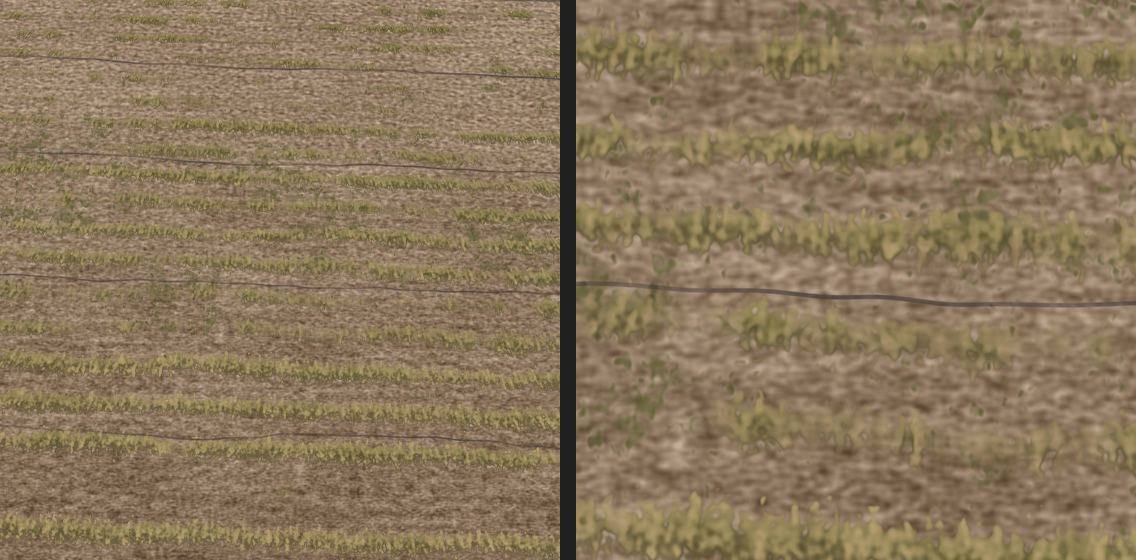
Left, the full canvas; right, a detail of the centre.
Reproduce this texture procedurally as a Shadertoy shader.

```glsl
// Perspective: row index = ROW_DENSITY * log(1 + DEPTH * y) - ROW_START
const float DEPTH = 1.93;
const float ROW_DENSITY = 17.55;
const float ROW_START = 0.43;
const float ROW_SLOPE = 0.037;
const float ROW_HALF_WIDTH = 0.20;
const int LAST_ROW = 18;

// How fully each row has grown, far to near
const float ROW_COVER[19] = float[19](
    0.50, 0.60, 0.60, 0.45, 0.50, 0.50, 0.75, 0.60, 0.90, 0.70,
    0.85, 0.75, 0.60, 0.70, 0.95, 0.95, 1.00, 0.20, 1.00);

const float WIRE_FIRST = 3.25;
const float WIRE_SPACING = 4.15;
const float WIRE_HALF_WIDTH = 0.0013;

const float WEED_CENTRE = 9.3;
const float WEED_SPREAD = 4.5;

const vec3 SOIL_DARK  = vec3(0.45, 0.365, 0.28);
const vec3 SOIL_LIGHT = vec3(0.67, 0.58, 0.49);
const vec3 CROP_DRY   = vec3(0.68, 0.60, 0.41);
const vec3 CROP_GREEN = vec3(0.43, 0.41, 0.22);
const vec3 CROP_SHADE = vec3(0.30, 0.26, 0.17);
const vec3 WEED_GREEN = vec3(0.40, 0.39, 0.23);
const vec3 WIRE_DARK  = vec3(0.28, 0.24, 0.23);

vec2 hashGradient(vec2 cell) {
    vec3 p = fract(cell.xyx * vec3(0.1031, 0.1030, 0.0973));
    p += dot(p, p.yzx + 33.33);
    return 2.0 * fract((p.xx + p.yz) * p.zy) - 1.0;
}

// Gradient noise, roughly -0.7 to 0.7
float noise(vec2 p) {
    vec2 i = floor(p), f = p - i;
    vec2 w = f * f * f * (f * (f * 6.0 - 15.0) + 10.0);
    vec2 e = vec2(0.0, 1.0);
    float a = dot(hashGradient(i), f);
    float b = dot(hashGradient(i + e.yx), f - e.yx);
    float c = dot(hashGradient(i + e.xy), f - e.xy);
    float d = dot(hashGradient(i + e.yy), f - e.yy);
    return mix(mix(a, b, w.x), mix(c, d, w.x), w.y);
}

// Bare ground with straw streaks, paler in the distance
vec3 soilColor(vec2 uv, vec2 ground, float y, float fleck) {
    float furrow = noise(ground * vec2(14.0, 5.5));
    float streak = noise(ground * vec2(110.0, 7.0) + 17.0);
    float grain = noise(uv * vec2(130.0, 230.0));
    float patchTone = noise(uv * vec2(4.0, 9.0) + 5.0);
    float tone = 0.74 - 0.46 * y + 0.55 * furrow + 0.85 * streak
               + 0.9 * grain + 0.7 * fleck + 0.3 * patchTone;
    return mix(SOIL_DARK, SOIL_LIGHT, clamp(tone, -0.5, 1.45));
}

// Ragged, broken strip of stubble: colour and opacity
vec4 cropLayer(float x, float rowPos, float blade, float fleck) {
    int row = clamp(int(round(rowPos)), 0, LAST_ROW);
    float id = float(row), cover = ROW_COVER[row];
    float offset = rowPos - id;
    float gaps = 0.7 * noise(vec2(x * 5.0, id * 7.3 + 2.5))
               + 0.7 * noise(vec2(x * 21.0, id * 3.7 + 0.4))
               + 0.5 * noise(vec2(x * 55.0, id * 5.9 + 0.7));
    float presence = smoothstep(-0.3, 0.4, gaps + 1.3 * cover - 0.72 + 0.4 * fleck);
    float halfWidth = ROW_HALF_WIDTH * (0.65 + 0.35 * cover) + 0.10 * gaps;
    float edge = abs(offset) - halfWidth + 0.25 * blade + 0.35 * fleck;
    float mask = presence * smoothstep(0.07, -0.07, edge);

    float nearness = id / float(LAST_ROW);
    float greenness = 0.62 - 0.28 * nearness + 0.9 * blade + 1.1 * fleck + 0.4 * gaps;
    vec3 color = mix(CROP_DRY, CROP_GREEN, clamp(greenness, -0.15, 1.2));
    float shade = smoothstep(-0.1, 0.32, offset + 0.5 * fleck + 0.35 * blade);
    return vec4(mix(color, CROP_SHADE, 0.8 * shade), 0.92 * mask);
}

// Loose speckled weeds, densest in the middle distance
float weedMask(vec2 uv, float rowPos, float blade, float fleck) {
    float d = (rowPos - WEED_CENTRE) / WEED_SPREAD;
    float clumps = 0.6 * noise(vec2(uv.x * 5.0, rowPos * 0.6) + 31.0)
                 + 0.6 * noise(vec2(uv.x * 20.0, rowPos * 1.5) + 8.0)
                 + 0.7 * noise(uv * vec2(48.0, 60.0) + 12.0);
    float field = clumps + 0.28 * exp(-d * d) - 0.42;
    return 0.75 * smoothstep(0.0, 0.4, field + 0.4 * blade + 0.9 * fleck);
}

// Thin sagging lines repeating every few rows, worn away in places
float wireMask(float x, float rowPos, float rowHeight, float fleck) {
    float id = round((rowPos - WIRE_FIRST) / WIRE_SPACING);
    float sag = 0.28 * noise(vec2(x * 3.5, id * 5.7 + 0.3))
              + 0.10 * noise(vec2(x * 14.0, id * 2.3 + 0.6));
    float dist = abs(rowPos - WIRE_FIRST - id * WIRE_SPACING - sag) * rowHeight;
    float blur = 1.0 / iResolution.y;
    float wear = 0.65 + 0.8 * noise(vec2(x * 7.0, id * 4.1 + 0.5)) + 0.5 * fleck;
    return clamp(wear, 0.1, 0.9)
         * (1.0 - smoothstep(WIRE_HALF_WIDTH - blur, WIRE_HALF_WIDTH + blur, dist));
}

void mainImage(out vec4 fragColor, in vec2 fragCoord) {
    vec2 uv = fragCoord / iResolution.xy;
    float y = 1.0 - uv.y - ROW_SLOPE * (uv.x - 0.5);
    float scale = 1.0 + DEPTH * y;
    float rowPos = ROW_DENSITY * log(scale) - ROW_START;
    float rowHeight = scale / (ROW_DENSITY * DEPTH);
    vec2 ground = vec2((uv.x - 0.5) / scale, rowPos);

    float blade = noise(ground * vec2(330.0, 3.2) + 3.0);
    float fleck = 0.6 * noise(uv * vec2(120.0, 105.0) + 60.0)
                + 0.6 * noise(uv * vec2(215.0, 185.0) + 90.0);
    float bentRow = rowPos + 0.3 * noise(vec2(uv.x * 4.0, rowPos * 0.5))
                  + 0.12 * noise(vec2(uv.x * 17.0, rowPos * 0.5 + 40.0));

    vec3 color = soilColor(uv, ground, y, fleck);
    color = mix(color, WEED_GREEN - 0.2 * fleck + 0.1 * blade,
                weedMask(uv, rowPos, blade, fleck));
    vec4 crop = cropLayer(uv.x, bentRow, blade, fleck);
    color = mix(color, crop.rgb, crop.a);
    color = mix(color, WIRE_DARK, wireMask(uv.x, rowPos, rowHeight, fleck));
    fragColor = vec4(color, 1.0);
}
```
